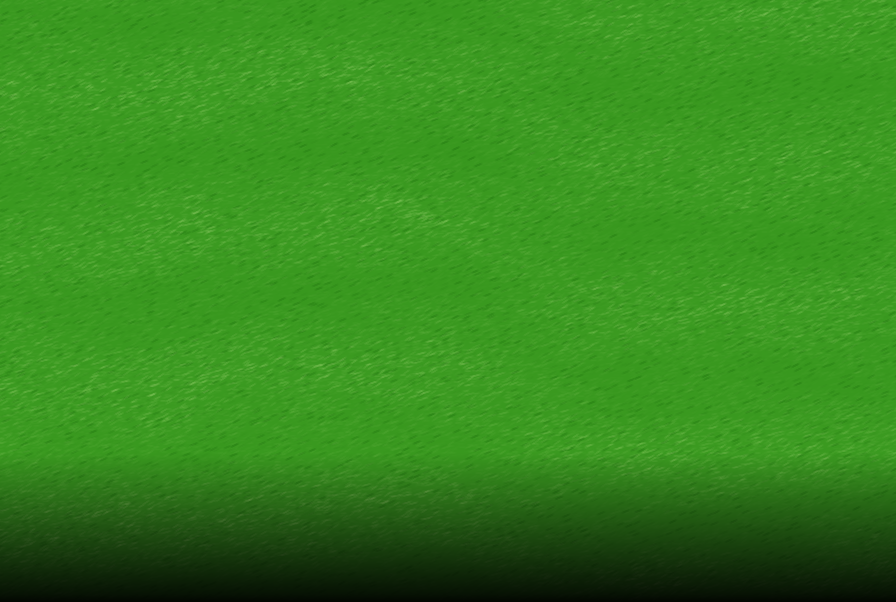
Give the GLSL for this texture, as a WebGL 1 fragment shader.

```glsl
precision highp float;
// Green turf: fine slanted blades from stretched cellular noise, gathered
// into staggered pale bands by layered sines, over a flat green ground
// that fades almost to black along the bottom edge.
uniform vec2 u_resolution;

vec2 hash2(vec2 p) {
  vec3 q = fract(p.xyx * vec3(0.1031, 0.1030, 0.0973));
  q += dot(q, q.yzx + 33.33);
  return fract((q.xx + q.yz) * q.zy);
}

vec2 rotate(vec2 p, float angle) {
  float c = cos(angle), s = sin(angle);
  return vec2(c * p.x + s * p.y, c * p.y - s * p.x);
}

// Brightest soft blade near p; one randomly placed blade per cell.
float blades(vec2 p, float angle, vec2 density) {
  vec2 q = rotate(p, angle) * density + 200.0;
  vec2 cell = floor(q);
  float soft = 0.6 * density.y / u_resolution.y;
  float light = 0.0;
  for (int j = -1; j <= 1; j++) {
    for (int i = -1; i <= 1; i++) {
      vec2 id = cell + vec2(float(i), float(j));
      vec2 rnd = hash2(id);
      vec2 d = q - id - 0.15 - 0.7 * rnd;
      d.y += 0.25 * d.x * (rnd.x - 0.5);
      float body = 1.0 - smoothstep(0.12, 0.18 + soft, abs(d.y));
      float ends = 1.0 - smoothstep(0.15, 0.55, abs(d.x));
      float strength = hash2(id + 71.7).x;
      light = max(light, body * ends * strength * strength);
    }
  }
  return light;
}

// Horizontal pale bands, half a period out of step on the two sides.
float paleBands(vec2 uv) {
  float wave = 0.5 * sin(uv.x * 9.0 + 1.0) + 0.3 * sin(uv.x * 23.0 + uv.y * 11.0);
  float phase = 26.2 * (uv.y - 0.62) + wave;
  float rightSide = smoothstep(0.48, 0.68, uv.x);
  float band = mix(cos(phase), -cos(phase), rightSide);
  float patches = sin(uv.x * 17.0 + 2.0 * sin(uv.y * 19.0))
                * sin(uv.y * 43.0 + 2.0 * sin(uv.x * 13.0));
  float leftLift = 0.12 * (1.0 - smoothstep(0.1, 0.6, uv.x));
  return clamp(0.42 + 0.32 * band + 0.16 * patches + leftLift, 0.0, 1.0);
}

void main() {
  vec2 uv = gl_FragCoord.xy / u_resolution;
  vec2 p = gl_FragCoord.xy / u_resolution.y;

  // Layers of pale and dark blades leaning up to the right
  float pale = 0.6 * blades(p, 0.28, vec2(48.0, 135.0))
             + 0.5 * blades(p + 3.1, 0.55, vec2(60.0, 150.0))
             + 0.35 * blades(p + 7.3, 0.05, vec2(75.0, 165.0));
  float dark = blades(p + 5.7, 0.4, vec2(55.0, 120.0));
  float band = paleBands(uv);

  vec3 colour = vec3(0.225, 0.600, 0.122);
  colour += vec3(0.24, 0.14, 0.20) * pale * (0.12 + 0.75 * band);
  colour -= vec3(0.045, 0.060, 0.030) * dark;
  colour += vec3(0.015, 0.012, 0.012) * (band - 0.4);

  // Shade along the bottom
  float shade = min(1.0, 0.07 + 3.75 * uv.y);
  shade *= smoothstep(-0.02, 0.015, uv.y);
  gl_FragColor = vec4(colour * shade, 1.0);
}
```
